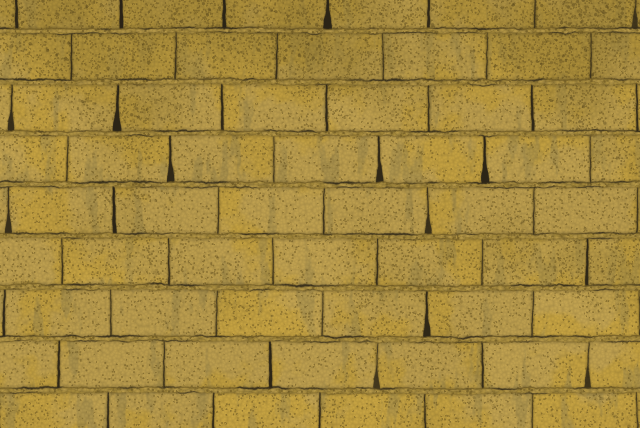
Give the GLSL for this texture, as a Shadertoy shader.

```glsl
const vec3 PALE = vec3(0.72, 0.605, 0.30);
const vec3 GOLD = vec3(0.735, 0.605, 0.245);
const vec3 OCHRE = vec3(0.59, 0.49, 0.20);
const vec3 OLIVE = vec3(0.60, 0.52, 0.28);
const vec3 UMBER = vec3(0.42, 0.34, 0.13);
const vec3 GAP = vec3(0.16, 0.135, 0.085);

const float ROW_HEIGHT = 0.1201;
const float FIRST_BED = 0.072;

float hash(vec2 c) {
    vec3 q = fract(c.xyx * 0.1031);
    q += dot(q, q.yzx + 33.33);
    return fract((q.x + q.y) * q.z);
}

// Cellular noise: distance to the nearest point, and that point's random id
vec2 cells(vec2 p) {
    vec2 base = floor(p);
    vec2 nearest = vec2(9.0, 0.0);
    for (int j = -1; j <= 1; j++)
    for (int i = -1; i <= 1; i++) {
        vec2 cell = base + vec2(i, j);
        vec2 point = cell + vec2(hash(cell), hash(cell + 57.3));
        float d = length(p - point);
        if (d < nearest.x) nearest = vec2(d, hash(cell + 113.7));
    }
    return nearest;
}

// Layered, rotated sines, roughly -1 to 1
float waves(vec2 p) {
    float sum = 0.0, amp = 0.5;
    for (int i = 0; i < 5; i++) {
        p = mat2(0.8, 0.6, -0.6, 0.8) * p * 1.8 + 1.7;
        sum += amp * sin(p.x + 1.4 * sin(p.y * 1.3));
        amp *= 0.6;
    }
    return sum;
}

// Soft coverage of a line of the given half width
float stroke(float d, float halfWidth, float soft) {
    return 1.0 - smoothstep(-soft, soft, abs(d) - halfWidth);
}

// Dark pits, denser where amount is higher
float pits(vec2 p, float scale, float amount, float soft) {
    vec2 c = cells(p * scale);
    float edge = max(0.18, soft * scale);
    float spot = 1.0 - smoothstep(0.42 - edge, 0.42 + edge, c.x);
    return spot * smoothstep(1.0 - amount, 1.15 - amount, c.y);
}

// Signed distance to the closest upright joint; yz is the block's id
vec3 uprightJoint(float x, float row) {
    float width = 0.2415 + 0.0009 * row;
    float start = 0.039 - 0.0049 * row + 0.131 * mod(row, 2.0);
    float joint = round((x - start) / width);
    float jitter = (hash(vec2(joint + 7.0, row)) - 0.5) * 0.008;
    float d = x - start - joint * width - jitter;
    return vec3(d, joint, joint + step(0.0, d));
}

vec3 blockColor(vec2 p, vec2 id, float soft) {
    float tone = hash(id + 31.0) - 0.5;
    float patches = waves(p * 7.0 + id * 0.6);
    float dirt = 0.28 + 0.3 * smoothstep(0.55, 1.0, p.y)
               + 0.2 * waves(p * 4.0 + 3.0) + 0.15 * tone;
    vec3 col = mix(PALE, GOLD, smoothstep(-0.25, 0.35, patches + tone * 0.7));
    // Faded, downward-streaked paint
    float faded = waves(p * vec2(22.0, 6.0) + id * 1.9);
    col = mix(col, OLIVE, 0.6 * smoothstep(0.35, 0.8, faded));
    col = mix(col, OCHRE, 0.75 * smoothstep(0.25, 0.75, dirt));
    // Coarse grain and pits
    float grain = cells(p * 130.0).x;
    col *= 1.05 - 0.13 * grain + 0.05 * tone;
    col = mix(col, UMBER, 0.6 * pits(p, 190.0, 0.12 + 0.5 * dirt, soft));
    return mix(col, UMBER * 0.8, 0.5 * pits(p + 4.0, 105.0, 0.25 * dirt, soft));
}

vec3 mortarColor(vec2 p, float soft) {
    vec2 crumb = cells(p * vec2(95.0, 130.0));
    vec3 col = mix(PALE, OCHRE, 0.25 + 0.6 * crumb.y);
    col *= 1.06 - 0.25 * crumb.x;
    return mix(col, UMBER, 0.7 * pits(p + 2.0, 150.0, 0.3, soft));
}

void mainImage(out vec4 fragColor, in vec2 fragCoord) {
    vec2 p = fragCoord / iResolution.y;
    float soft = 0.75 / iResolution.y;
    float rough = waves(p * 45.0);

    // Bed joints: slow sag plus a ragged edge
    float sag = 0.0022 * waves(p * vec2(2.5, 1.0)) + 0.0017 * rough;
    float level = (1.0 - p.y - FIRST_BED + sag) / ROW_HEIGHT + 1.0;
    float row = floor(level);
    float bed = round(level);
    float bedDist = (level - bed) * ROW_HEIGHT;

    // Blocks
    float down = level - row;
    vec3 joint = uprightJoint(p.x, row);
    vec3 col = blockColor(p, vec2(joint.z + 5.0, row), soft);
    float rim = min(abs(joint.x), abs(bedDist) - 0.006);
    col *= mix(0.88, 1.0, smoothstep(0.0, 0.009, rim));

    // Upright gaps: tapering, sometimes chipped open at the foot
    vec2 jointId = vec2(joint.y + 19.0, row);
    float open = hash(jointId);
    float chipped = step(0.84, hash(jointId + 41.0));
    float lean = (hash(jointId + 23.0) - 0.5) * 0.008 * (down - 0.5);
    float halfGap = mix(0.0012, 0.0036, open * open) * mix(0.65, 1.3, down)
                  + 0.006 * chipped * smoothstep(0.5, 0.95, down);
    float gapDist = joint.x + lean + 0.0011 * rough;
    col = mix(col, UMBER, 0.55 * stroke(gapDist, halfGap + 0.0012, soft * 2.0));
    col = mix(col, GAP, mix(0.7, 1.0, open) * stroke(gapDist, halfGap, soft));

    // Crumbly mortar ledge
    float ledge = 0.0058 + 0.0018 * waves(p * vec2(30.0, 8.0) + bed * 3.0);
    col = mix(col, mortarColor(p, soft), stroke(bedDist, ledge, soft * 1.5));

    // Broken shadow lines above and below the ledge
    float upper = waves(vec2(p.x * 8.0, bed * 5.3));
    float lower = waves(vec2(p.x * 11.0, bed * 7.1 + 2.0));
    float upperLine = stroke(bedDist + ledge, 0.0012 + 0.0014 * max(upper, 0.0), soft * 1.4);
    float lowerLine = stroke(bedDist - ledge, 0.0011, soft * 1.4);
    col = mix(col, mix(UMBER, GAP, smoothstep(-0.3, 0.5, upper)), 0.85 * upperLine);
    col = mix(col, mix(UMBER, GAP, smoothstep(0.1, 0.8, lower)),
              mix(0.3, 0.8, smoothstep(-0.3, 0.5, lower)) * lowerLine);

    fragColor = vec4(clamp(col, 0.0, 1.0), 1.0);
}
```
